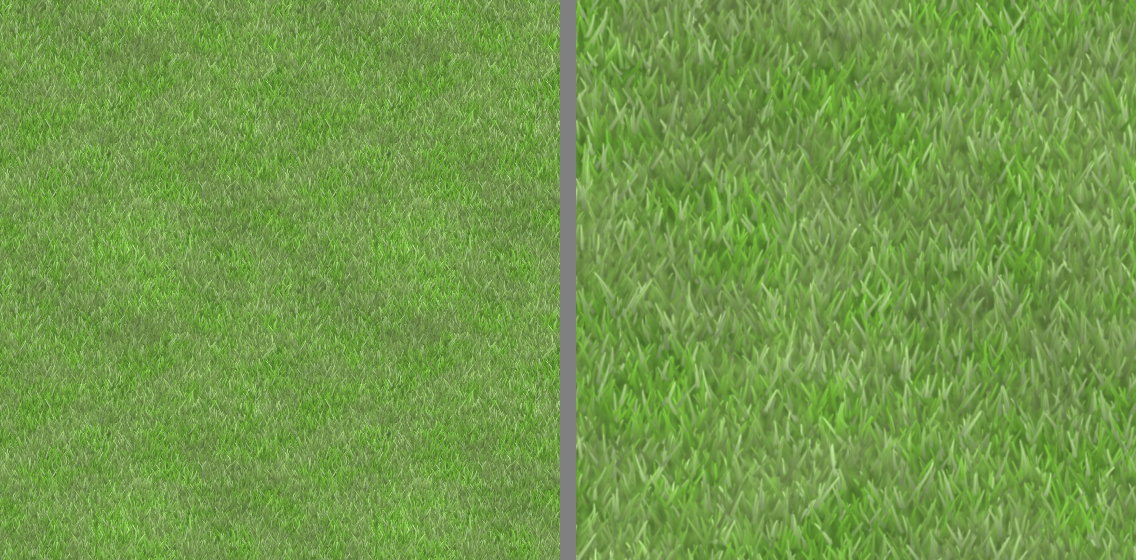
Left: the whole. Right: its middle third, enlarged.
A three.js fragment shader for this texture:

```glsl
// Draws a seamless lawn of fine, leaning grass blades with lush and faded patches.
varying vec2 vUv;

vec2 hash2(vec2 p) {
  vec3 a = fract(p.xyx * vec3(0.1031, 0.1030, 0.0973));
  a += dot(a, a.yzx + 33.33);
  return fract((a.xx + a.yz) * a.zy);
}

// Slope of one lattice corner, wrapped to the period
float corner(vec2 cell, vec2 offset, vec2 period) {
  float angle = 6.2832 * hash2(mod(cell, period) + period).x;
  return dot(vec2(cos(angle), sin(angle)), offset);
}

// Gradient noise that repeats once per tile
float noise(vec2 tile, vec2 period) {
  vec2 p = tile * period;
  vec2 i = floor(p);
  vec2 f = p - i;
  vec2 u = f * f * f * (f * (f * 6.0 - 15.0) + 10.0);
  vec2 e = vec2(1.0, 0.0);
  float low = mix(corner(i, f, period), corner(i + e, f - e, period), u.x);
  float high = mix(corner(i + e.yx, f - e.yx, period), corner(i + 1.0, f - 1.0, period), u.x);
  return mix(low, high, u.y);
}

// Paints one blade: rgb is its colour, a its coverage; d is the offset from its middle
vec4 blade(vec2 d, vec2 id, float lush) {
  vec2 trait = hash2(id + 71.0);
  vec2 look = hash2(id + 139.0);
  float lean = (trait.x - 0.5) * 1.35;
  vec2 axis = vec2(sin(lean), cos(lean));
  float along = dot(d, axis) / mix(0.024, 0.046, look.x) + 0.5;
  float bend = (fract(look.x * 7.0) - 0.5) * 0.016;
  float across = dot(d, vec2(axis.y, -axis.x)) + bend * (along - 0.5) * (along - 0.5);

  // Tapered outline, soft at the root
  float halfWidth = 0.0027 * (1.0 - 0.75 * along);
  float cover = 1.0 - smoothstep(-0.0019, 0.0019, abs(across) - halfWidth);
  cover *= smoothstep(0.0, 0.15, along) * (1.0 - smoothstep(0.88, 1.0, along));

  // Olive to vivid green, some blades pale, roots in shade
  vec3 olive = vec3(0.46, 0.58, 0.31);
  vec3 vivid = vec3(0.42, 0.66, 0.20);
  vec3 pale = vec3(0.62, 0.74, 0.49);
  vec3 color = mix(olive, vivid, clamp(lush + (trait.y - 0.5) * 0.8, 0.0, 1.0));
  color = mix(color, pale, smoothstep(0.5, 1.0, look.y));
  color *= mix(0.82, 1.18, along) * mix(0.86, 1.14, fract(trait.y * 9.0));
  return vec4(color, cover);
}

void main() {
  // The lawn repeats twice across and twice up
  vec2 tile = fract(vUv * 2.0);

  // Patches of growth
  float clump = noise(tile, vec2(6.0, 8.0)) + 0.7 * noise(tile, vec2(13.0, 17.0));
  float lush = smoothstep(-0.45, 0.5, clump);
  float tone = noise(tile, vec2(3.0, 4.0)) + 0.8 * noise(tile, vec2(17.0, 23.0));

  // Shaded thatch between the blades
  float grain = noise(tile, vec2(97.0, 61.0));
  vec3 color = mix(vec3(0.42, 0.56, 0.26), vec3(0.33, 0.51, 0.18), lush);
  color *= 1.0 + 0.35 * grain;

  // Layers of scattered blades, the lower ones in front
  for (int n = 0; n < 10; n++) {
    float layer = float(n);
    vec2 grid = vec2(40.0 + layer, 24.0 + mod(layer * 2.0, 5.0));
    vec2 p = tile * grid + hash2(vec2(layer, 5.0));
    vec2 base = floor(p);
    for (int y = 1; y >= -1; y--) {
      for (int x = -1; x <= 1; x++) {
        vec2 cell = base + vec2(float(x), float(y));
        vec2 id = mod(cell, grid) + layer * 57.0;
        vec2 middle = cell + 0.5 + 0.8 * (hash2(id) - 0.5);
        vec4 paint = blade((p - middle) / grid, id, lush);
        color = mix(color, paint.rgb, paint.a);
      }
    }
  }

  // Gentle light and dark drifts
  color *= 1.0 + 0.12 * tone;
  gl_FragColor = vec4(color, 1.0);
}
```
